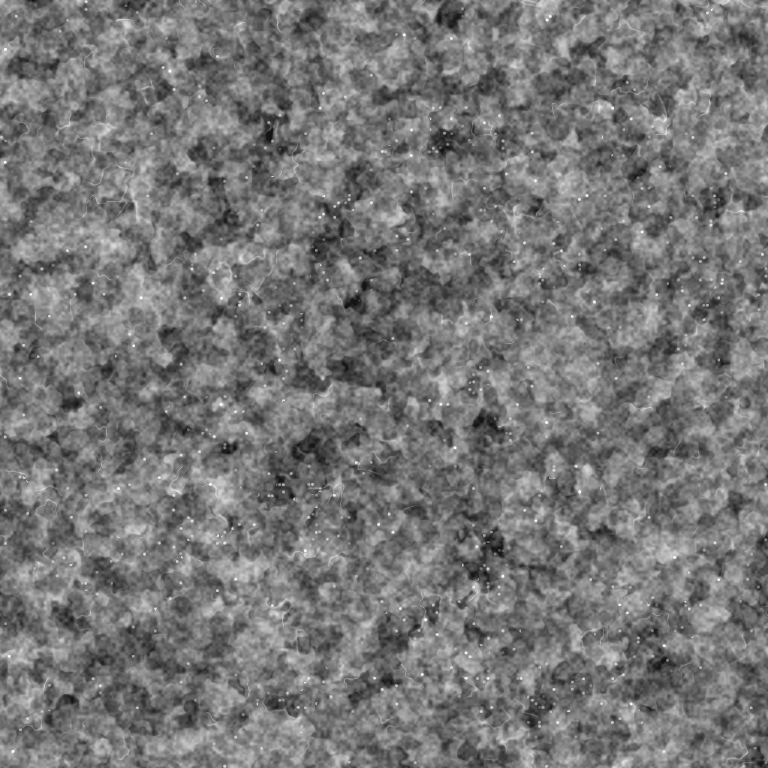
This texture is drawn by a Shadertoy shader. Its source:

```glsl
// Grey granite: soft mottled crystals, dark mica blots and tiny clustered glints.

#define BASE_GREY 0.485
#define CLOUD_CONTRAST 0.11
#define COARSE_SCALE 40.0
#define COARSE_CONTRAST 0.27
#define FINE_SCALE 82.0
#define FINE_CONTRAST 0.23
#define GRIT_SCALE 150.0
#define GRIT_CONTRAST 0.19
#define BLOT_DEPTH 0.17
#define FLAKE_GAIN 0.16
#define GLINT_SCALE 210.0
#define GLINT_GAIN 0.42

// Integer hash: three random values in 0..1 for a lattice cell
vec3 hash3(vec2 cell, uint seed) {
    uvec3 v = uvec3(uvec2(ivec2(cell) + 4096), seed) * 1664525u + 1013904223u;
    v.x += v.y * v.z; v.y += v.z * v.x; v.z += v.x * v.y;
    v ^= v >> 16u;
    v.x += v.y * v.z; v.y += v.z * v.x; v.z += v.x * v.y;
    return vec3(v >> 8u) / 16777216.0;
}

// Smooth value noise in -0.5..0.5
float noise(vec2 p, uint seed) {
    vec2 cell = floor(p);
    vec2 f = fract(p);
    f = f * f * (3.0 - 2.0 * f);
    float low = mix(hash3(cell, seed).x, hash3(cell + vec2(1, 0), seed).x, f.x);
    float high = mix(hash3(cell + vec2(0, 1), seed).x, hash3(cell + vec2(1, 1), seed).x, f.x);
    return mix(low, high, f.y) - 0.5;
}

// Soft-edged crystals: Voronoi cells, each with its own tone in -0.5..0.5
float crystals(vec2 p, float sharpness, uint seed) {
    vec2 cell = floor(p);
    float tone = 0.0, total = 0.0;
    for (int y = -1; y <= 1; y++)
    for (int x = -1; x <= 1; x++) {
        vec2 neighbour = cell + vec2(x, y);
        vec3 rnd = hash3(neighbour, seed);
        vec2 offset = neighbour + rnd.xy - p;
        float weight = exp(-sharpness * dot(offset, offset));
        tone += weight * (rnd.z - 0.5);
        total += weight;
    }
    return tone / total;
}

// Rare bright points, denser where chance is higher
float glints(vec2 p, float chance, uint seed) {
    vec2 cell = floor(p);
    vec3 rnd = hash3(cell, seed);
    vec2 centre = 0.4 + 0.2 * rnd.xy;
    float spot = 1.0 - smoothstep(0.15, 0.65, length(fract(p) - centre));
    float strength = 0.45 + 0.55 * hash3(cell, seed + 1u).x;
    return spot * strength * step(rnd.z, chance);
}

void mainImage(out vec4 fragColor, in vec2 fragCoord) {
    vec2 uv = fragCoord / min(iResolution.x, iResolution.y);

    // Ragged outlines from two scales of warping
    vec2 warp = vec2(noise(uv * 60.0, 1u), noise(uv * 60.0, 2u)) * 0.014
              + vec2(noise(uv * 140.0, 3u), noise(uv * 140.0, 4u)) * 0.008;
    vec2 stone = uv + warp;

    // Mottled body, from broad clouds down to grit
    float cloud = noise(uv * 8.0, 5u) + 0.5 * noise(uv * 17.0, 6u);
    float grey = BASE_GREY + CLOUD_CONTRAST * cloud;
    grey += COARSE_CONTRAST * crystals(stone * COARSE_SCALE, 9.0, 7u);
    grey += FINE_CONTRAST * crystals(stone * FINE_SCALE, 8.0, 8u);
    grey += GRIT_CONTRAST * noise(uv * GRIT_SCALE, 9u);
    grey += 0.8 * GRIT_CONTRAST * noise(uv * GRIT_SCALE * 1.7, 10u);

    // Dark mica blots, gathered in loose clusters
    float cluster = smoothstep(-0.1, 0.4, noise(uv * 11.0, 11u));
    float blot = smoothstep(0.17, 0.36, noise(stone * 46.0, 12u) + 0.12 * cluster);
    grey -= BLOT_DEPTH * blot * (0.5 + 0.5 * cluster);

    // Thin pale flake rims
    float rim = 1.0 - smoothstep(0.0, 0.09, abs(noise(stone * 48.0, 13u)));
    float rimMask = smoothstep(0.16, 0.36, noise(uv * 36.0, 14u));
    grey += FLAKE_GAIN * rim * rimMask;

    // Sparkling points, most frequent around the mica
    float chance = 0.004 + 0.022 * cluster + 0.06 * blot * cluster;
    grey += GLINT_GAIN * glints(uv * GLINT_SCALE, chance, 15u);

    fragColor = vec4(vec3(clamp(grey, 0.08, 0.97)), 1.0);
}
```
